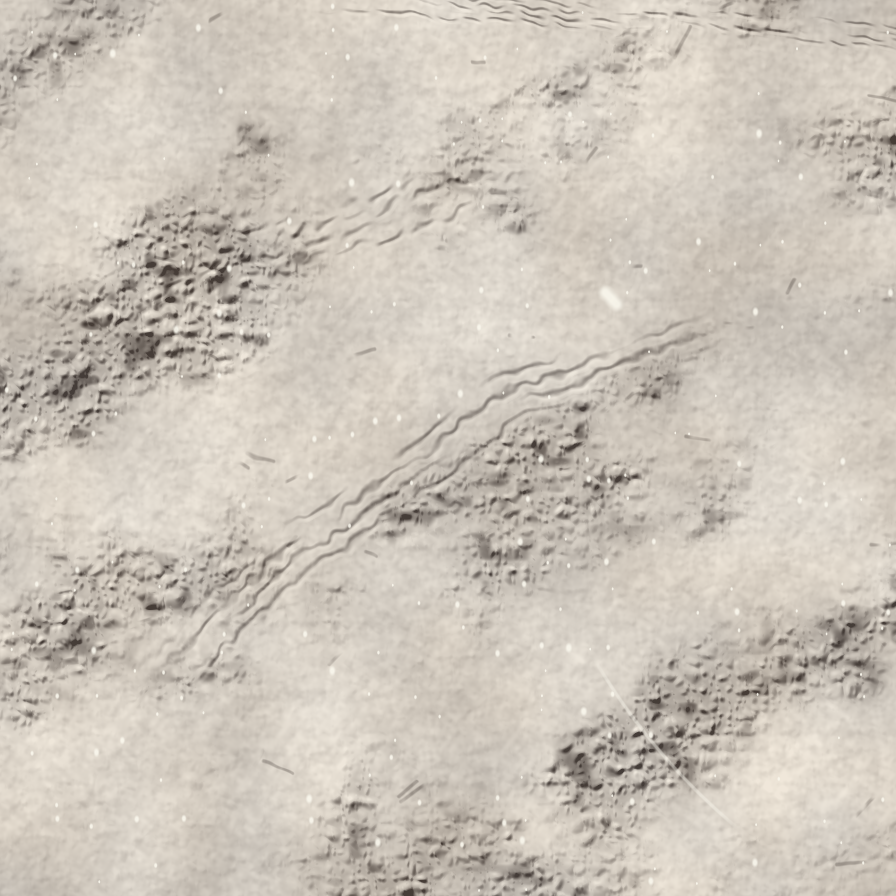
A Shadertoy shader for this texture:

```glsl
// Dry pale sand seen from above: smooth drifts, diagonal bands of crumbled
// clods and broken tread tracks. A height field of cellular domes and grooves
// is shaded by its slope towards the light, then grit and flecks are added.

#define SHADE_COLOR vec3(0.27, 0.235, 0.215)
#define SAND_COLOR vec3(0.875, 0.845, 0.80)
#define FLECK_COLOR vec3(0.98, 0.97, 0.93)
#define LIGHT_STEP vec2(-0.0020, 0.0036)
#define CLOD_SCALE 50.0
#define SHADOW_GAIN 2.1
#define GLOW_GAIN 0.6
#define GROOVE_DARK 0.24
#define ROUGH_DARK 0.19
#define MOTTLE_GAIN 0.34
#define GRAIN_GAIN 0.15
#define SCRATCHES 36

vec2 hash2(vec2 p) {
    vec3 q = fract(vec3(p.xyx) * vec3(0.1031, 0.1030, 0.0973));
    q += dot(q, q.yzx + 33.33);
    return fract((q.xx + q.yz) * q.zy);
}

float noise(vec2 p) {
    vec2 i = floor(p), f = fract(p);
    f = f * f * (3.0 - 2.0 * f);
    float low = mix(hash2(i).x, hash2(i + vec2(1, 0)).x, f.x);
    float high = mix(hash2(i + vec2(0, 1)).x, hash2(i + vec2(1, 1)).x, f.x);
    return mix(low, high, f.y);
}

float layered(vec2 p) {
    float sum = 0.0, gain = 0.53;
    for (int i = 0; i < 4; i++) {
        sum += gain * noise(p);
        p = mat2(1.6, 1.2, -1.2, 1.6) * p + 7.3;
        gain *= 0.5;
    }
    return sum;
}

// Cellular domes of random size
float clods(vec2 p) {
    float height = 0.0;
    vec2 cell = floor(p);
    for (int y = -1; y <= 1; y++)
    for (int x = -1; x <= 1; x++) {
        vec2 id = cell + vec2(x, y);
        vec2 rnd = hash2(id + 50.0);
        float radius = 0.16 + 0.55 * rnd.x * rnd.y + 0.15 * rnd.x;
        float d = length((p - id - 0.15 - 0.7 * rnd) * vec2(0.85, 1.1));
        height = max(height, radius * smoothstep(0.0, 0.9, 1.0 - d / radius));
    }
    return height;
}

// Distance along (x) and across (y) a bent line, with its end fade (z)
vec3 pathCoords(vec2 p, vec2 a, vec2 b, float bend) {
    float len = length(b - a);
    vec2 dir = (b - a) / len, q = p - a;
    float s = dot(q, dir) / len;
    float t = dir.x * q.y - dir.y * q.x - bend * 4.0 * s * (1.0 - s);
    float fade = smoothstep(0.0, 0.15, s) * (1.0 - smoothstep(0.85, 1.0, s));
    return vec3(s * len, t, fade);
}

vec3 longTrack(vec2 p) { return pathCoords(p, vec2(0.16, 0.22), vec2(0.82, 0.65), 0.055); }
vec3 upperTrack(vec2 p) { return pathCoords(p, vec2(0.03, 0.62), vec2(0.62, 0.80), 0.025); }
vec3 topTrack(vec2 p) { return pathCoords(p, vec2(0.34, 1.0), vec2(1.05, 0.953), 0.006); }

// Rows of broken grooves; slant tilts each lug against its row
float track(vec3 c, float width, float slant) {
    float t = c.y / width + 0.6 * (noise(vec2(c.x * 17.0, width * 900.0)) - 0.5);
    t += 0.3 * (noise(vec2(c.x, c.y) * 75.0) - 0.5);
    float row = floor(t * 2.0);
    float lug = fract(c.x * 25.0 + row * 0.37 + 0.9 * noise(vec2(c.x * 14.0, row)));
    float f = fract(t * 2.0) - 0.5 - slant * (lug - 0.5);
    float dash = noise(vec2(c.x * 15.0 + row * 5.7, row * 3.1 + width * 500.0));
    float ends = smoothstep(0.0, 0.25, lug) * (1.0 - smoothstep(0.65, 1.0, lug));
    float line = 1.0 - smoothstep(0.02, 0.14 + 0.24 * dash, abs(f));
    line *= mix(1.0, ends, step(0.1, abs(slant)));
    return line * smoothstep(0.22, 0.75, dash) * c.z * (1.0 - smoothstep(0.7, 1.1, abs(t)));
}

float grooves(vec2 p) {
    float g = track(longTrack(p), 0.034, 0.0);
    g = max(g, track(upperTrack(p), 0.034, 0.5));
    return max(g, 1.1 * track(topTrack(p), 0.016, -0.5));
}

// Diagonal bands and track banks of crumbled ground, broken up by noise
float roughness(vec2 p) {
    float band = cos((p.y - 0.55 * p.x - 0.62) * 14.6);
    vec2 q = mat2(0.87, -0.5, 0.5, 0.87) * p;
    float patches = layered(q * vec2(5.5, 9.0) + 3.0) + 0.16 * (noise(p * 30.0) - 0.5);
    vec3 lower = longTrack(p), upper = upperTrack(p);
    float banks = lower.z * exp(-pow((lower.y + 0.045) / 0.03, 2.0));
    banks += 1.5 * upper.z * exp(-pow((upper.y + 0.04) / 0.045, 2.0));
    return smoothstep(0.43, 0.82, patches + 0.09 * band + 0.10 * banks);
}

float ground(vec2 p, float rough) {
    vec2 q = p + 0.006 * vec2(noise(p * 80.0), noise(p * 80.0 + 31.0));
    float lumps = clods(q * CLOD_SCALE) + 0.5 * clods(q.yx * CLOD_SCALE * 2.1 + 9.0);
    return lumps * (0.06 + 0.94 * rough) + 0.14 * layered(p * 42.0) - 0.12 * grooves(p);
}

float stroke(vec2 p, vec2 dir, float halfLength, float thickness) {
    float d = length(p - dir * clamp(dot(p, dir), -halfLength, halfLength));
    return 1.0 - smoothstep(0.3 * thickness, 1.6 * thickness, d);
}

void mainImage(out vec4 fragColor, in vec2 fragCoord) {
    vec2 p = fragCoord / iResolution.y;
    float rough = roughness(p);

    // Slope shading: shadows bite harder than highlights
    float slope = ground(p + LIGHT_STEP, rough) - ground(p, rough);
    float tone = 0.955 - SHADOW_GAIN * max(slope, 0.0) + GLOW_GAIN * max(-slope, 0.0);
    tone -= GROOVE_DARK * grooves(p) + ROUGH_DARK * rough;
    tone -= 0.5 * rough * smoothstep(0.64, 0.9, noise(p * vec2(48.0, 66.0)));
    tone += MOTTLE_GAIN * (layered(p * 8.0) - 0.5);
    vec2 turned = mat2(0.8, 0.6, -0.6, 0.8) * p;
    tone += GRAIN_GAIN * (0.6 * noise(turned * 190.0) + 0.5 * noise(turned * 105.0) - 0.55);

    // Short scratches, mostly along the drifts
    for (int i = 0; i < SCRATCHES; i++) {
        vec2 rnd = hash2(vec2(i, 17)), shape = hash2(vec2(i, 71));
        float angle = mix(-0.4, 1.2, shape.x);
        vec2 q = p - rnd + 0.005 * (noise(p * 60.0) - 0.5);
        float mark = stroke(q, vec2(cos(angle), sin(angle)), 0.005 + 0.016 * shape.y, 0.002);
        tone -= 0.3 * mark * smoothstep(0.25, 0.65, noise(p * 80.0));
    }
    vec3 color = mix(SHADE_COLOR, SAND_COLOR, clamp(tone, 0.0, 1.1));
    color += 0.010 * (noise(p * 14.0) - 0.5) * vec3(1.0, 0.1, -1.0);

    // Sparse bright flecks, a pale stalk and a white chip
    vec2 cell = floor(p * 42.0), rnd = hash2(cell + 7.0);
    float fleckSize = 0.05 + 0.11 * rnd.y * rnd.y;
    float d = length((fract(p * 42.0) - 0.25 - 0.5 * hash2(cell + 99.0)) * vec2(1.2, 0.8));
    float fleck = step(0.87, rnd.x) * (1.0 - smoothstep(0.4 * fleckSize, 1.5 * fleckSize, d));
    vec3 stalk = pathCoords(p, vec2(0.66, 0.27), vec2(0.83, 0.07), -0.012);
    fleck = max(fleck, 0.5 * stalk.z * (1.0 - smoothstep(0.0006, 0.003, abs(stalk.y))));
    fleck = max(fleck, stroke(p - vec2(0.682, 0.667), vec2(0.68, -0.73), 0.009, 0.0065));
    fragColor = vec4(mix(color, FLECK_COLOR, 0.9 * fleck), 1.0);
}
```
